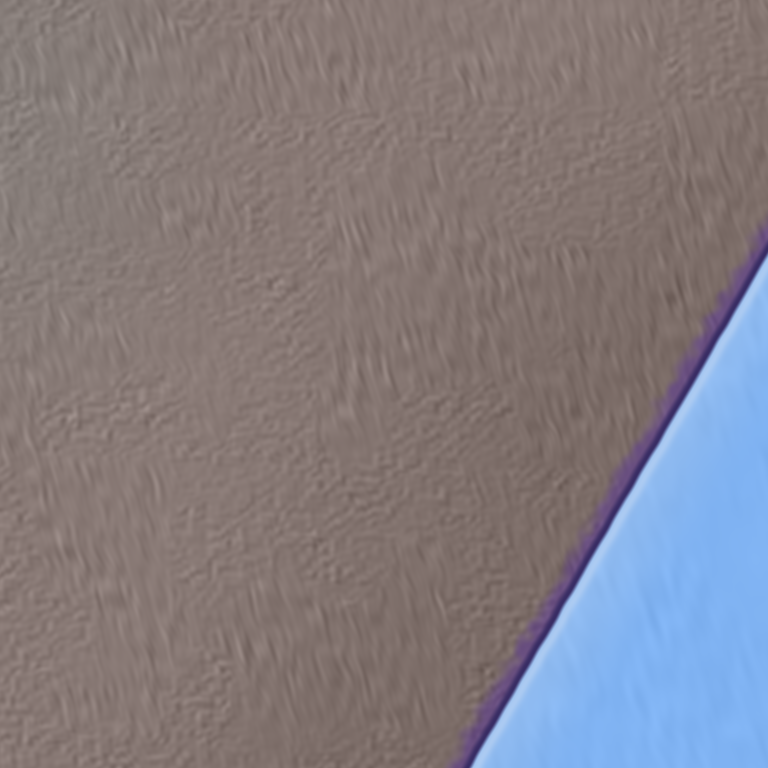
This texture is drawn by a WebGL 2 fragment shader. Its source:

```glsl
#version 300 es
precision highp float;
// A grainy taupe wall meeting blue sky along a slanted, violet-fringed edge.
uniform vec2 u_resolution;
out vec4 fragColor;

float hash(vec2 p) {
  return fract(sin(dot(p, vec2(127.1, 311.7))) * 43758.5453);
}

float noise(vec2 p) {
  vec2 i = floor(p), f = fract(p);
  f = f * f * (3.0 - 2.0 * f);
  return mix(mix(hash(i), hash(i + vec2(1, 0)), f.x),
             mix(hash(i + vec2(0, 1)), hash(i + vec2(1, 1)), f.x), f.y);
}

float fbm(vec2 p) {
  float sum = 0.0, amp = 0.5;
  for (int i = 0; i < 3; i++) {
    sum += amp * noise(p);
    p = mat2(1.6, 1.2, -1.2, 1.6) * p + 7.3;
    amp *= 0.5;
  }
  return sum;
}

// Relief lit from the upper left: difference of two shifted heights
float emboss(vec2 p) {
  return noise(p + vec2(0.35, -0.25)) - noise(p - vec2(0.35, -0.25));
}

void main() {
  vec2 uv = gl_FragCoord.xy / u_resolution;
  float pixel = 1.0 / min(u_resolution.x, u_resolution.y);

  // Signed distance to the edge (positive in the sky) and position along it
  vec2 normal = vec2(0.865, -0.502);
  vec2 rel = uv - vec2(0.612, 0.0);
  float d = dot(rel, normal);
  float along = dot(rel, vec2(0.502, 0.865));
  d += 0.0015 * (noise(vec2(along * 45.0, 3.0)) - 0.5);

  // Wall: greyer at the upper left, darker and warmer toward the edge
  vec3 wall = mix(vec3(0.535, 0.475, 0.458), vec3(0.482, 0.422, 0.402),
                  smoothstep(-0.55, -0.02, d));
  float cool = smoothstep(0.5, 0.0, length((uv - vec2(0.0, 0.86)) * vec2(1.3, 0.9)));
  wall = mix(wall, vec3(0.525, 0.495, 0.48), 0.85 * cool);
  wall += 0.025 * smoothstep(0.5, 1.0, uv.y) * smoothstep(0.4, 1.0, uv.x);
  wall += 0.022 * (fbm(uv * 7.0) - 0.45);

  // Patchy grain mixing round pits with slanted streaks
  vec2 warped = uv + 0.006 * vec2(noise(uv * 35.0), noise(uv * 35.0 + 19.0));
  vec2 slant = vec2(warped.x + 0.3 * warped.y, warped.y);
  float pits = emboss(warped * 125.0);
  float streaks = emboss(slant * vec2(150.0, 48.0));
  float grain = mix(pits, streaks, smoothstep(0.35, 0.65, noise(uv * 11.0)));
  grain *= 0.4 + 0.9 * noise(uv * 24.0 + 5.0);
  wall += 0.085 * grain;

  // Violet fringe with a ragged outer border
  float ragged = d + 0.013 * (noise(uv * 65.0) - 0.5);
  float fringe = smoothstep(-0.036, -0.012, ragged);
  wall = mix(wall, vec3(0.40, 0.29, 0.52) + 0.05 * grain, 0.85 * fringe);
  wall = mix(wall, vec3(0.20, 0.16, 0.38), 0.9 * smoothstep(-0.013, -0.004, d));

  // Sky: pale beside the edge, with faint slanted streaks
  vec3 sky = mix(vec3(0.56, 0.73, 0.94), vec3(0.50, 0.70, 0.95),
                 smoothstep(0.0, 0.12, d));
  sky += 0.04 * emboss(slant * vec2(85.0, 28.0)) * noise(uv * 20.0);
  sky += 0.02 * (fbm(uv * 14.0) - 0.45);
  sky = mix(sky, vec3(0.70, 0.81, 0.95), 0.8 * exp(-pow((d - 0.007) / 0.007, 2.0)));

  float skyMask = smoothstep(-0.002 - pixel, 0.002 + pixel, d);
  fragColor = vec4(clamp(mix(wall, sky, skyMask), 0.0, 1.0), 1.0);
}
```
